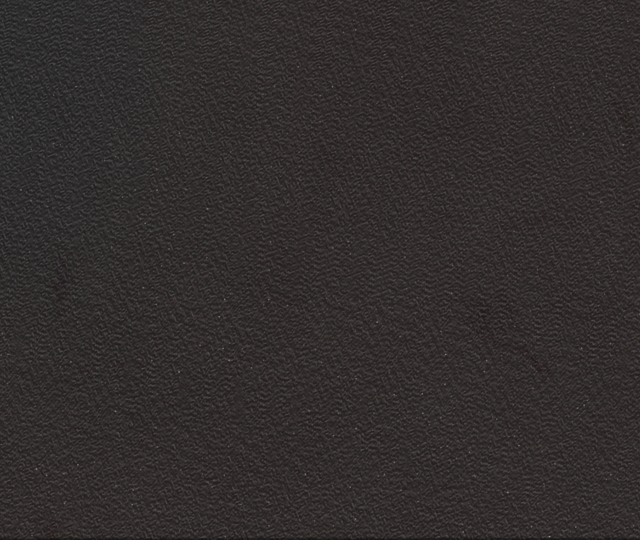
A WebGL 2 fragment shader for this texture:

```glsl
#version 300 es
precision highp float;
// Dark, matte, finely grained sheet: a crisp pebbled relief grain over very
// soft mottling, with scattered reddish dark smudges, faint pale scuffs,
// many tiny glints and a cooler tint toward the upper left.
#define BASE_COLOR vec3(0.196, 0.178, 0.174)
#define COOL_TINT vec3(-0.012, 0.001, 0.008)
#define SMUDGE_TINT vec3(-0.018, -0.030, -0.026)
#define SCUFF_TINT vec3(0.015, 0.016, 0.015)
#define GRAIN_SCALE 330.0
#define GRAIN_CONTRAST 0.122
#define GRAIN_SKEW 0.55
#define MOTTLE_CONTRAST 0.024
#define SPECK_GRID 95.0
#define SPECK_CHANCE 0.26
#define SMUDGE_COUNT 11
#define SCUFF_COUNT 7

uniform vec2 u_resolution;
out vec4 outColor;

float hash(vec2 p) {
  return fract(sin(dot(p, vec2(127.1, 311.7))) * 43758.5453);
}

vec2 hash2(vec2 p) {
  return vec2(hash(p), hash(p + 37.3));
}

mat2 rotation(float angle) {
  float c = cos(angle), s = sin(angle);
  return mat2(c, -s, s, c);
}

float valueNoise(vec2 p) {
  vec2 cell = floor(p), f = fract(p);
  f = f * f * (3.0 - 2.0 * f);
  float low = mix(hash(cell), hash(cell + vec2(1.0, 0.0)), f.x);
  float high = mix(hash(cell + vec2(0.0, 1.0)), hash(cell + 1.0), f.x);
  return mix(low, high, f.y);
}

float fbm(vec2 p) {
  float sum = 0.0, amplitude = 0.5;
  for (int i = 0; i < 4; i++) {
    sum += amplitude * valueNoise(p);
    p = rotation(0.6) * p * 2.03 + 11.7;
    amplitude *= 0.5;
  }
  return sum / 0.9375;
}

// Pebbled relief: noise minus its shifted copy, so that no broad tone remains
float grain(vec2 p) {
  vec2 q = rotation(0.35) * p * vec2(0.92, 1.08) * GRAIN_SCALE;
  float g = valueNoise(q) - 0.5 - 0.65 * (valueNoise(q + vec2(0.7, 1.25)) - 0.5);
  return g + GRAIN_SKEW * (g * g - 0.05);
}

// Soft, ragged, elongated patches at random places
float patches(vec2 p, float aspect, int count, float seed) {
  vec2 warp = vec2(fbm(p * 14.0 + seed), fbm(p * 14.0 + seed + 50.0)) - 0.5;
  float cover = 0.0;
  for (int i = 0; i < count; i++) {
    vec2 id = vec2(float(i) + 1.0, seed);
    vec2 centre = hash2(id) * vec2(aspect, 1.0);
    vec2 size = mix(vec2(0.025, 0.010), vec2(0.060, 0.024), hash2(id + 5.0));
    vec2 d = rotation(6.2832 * hash(id + 9.0)) * (p + warp * 0.10 - centre) / size;
    cover += exp(-dot(d, d)) * mix(0.4, 1.0, hash(id + 13.0));
  }
  return min(cover, 1.0) * (0.4 + 1.1 * fbm(p * 38.0 + seed));
}

// Tiny round glints, at most one per grid cell
float specks(vec2 p, float pixel) {
  vec2 cell = floor(p * SPECK_GRID);
  vec2 centre = (cell + mix(vec2(0.2), vec2(0.8), hash2(cell + 3.0))) / SPECK_GRID;
  float strength = hash(cell + 71.0);
  float radius = mix(0.0008, 0.0015, strength * strength);
  float disc = 1.0 - smoothstep(radius - 0.7 * pixel, radius + 0.7 * pixel,
                                length(p - centre));
  return disc * step(hash(cell + 19.0), SPECK_CHANCE)
       * mix(0.05, 0.30, pow(strength, 10.0));
}

void main() {
  vec2 uv = gl_FragCoord.xy / u_resolution;
  float aspect = u_resolution.x / u_resolution.y;
  vec2 p = vec2(uv.x * aspect, uv.y);
  float pixel = 1.0 / u_resolution.y;

  // Broad tone and tint
  vec3 color = BASE_COLOR;
  color += MOTTLE_CONTRAST * (0.5 * fbm(p * 4.0 + 7.0) + 0.5 * fbm(p * 17.0) - 0.5);
  float cool = smoothstep(0.5, 0.0, uv.x) * smoothstep(0.0, 0.9, uv.y);
  color += COOL_TINT * cool;

  // Smudges and scuffs
  color += SMUDGE_TINT * patches(p, aspect, SMUDGE_COUNT, 23.0);
  color += SCUFF_TINT * patches(p, aspect, SCUFF_COUNT, 64.0);

  // Grain, slight colour variation and specks
  color += GRAIN_CONTRAST * grain(p);
  float warmth = valueNoise(p * GRAIN_SCALE * 0.8 + 200.0) - 0.5;
  color += warmth * vec3(0.012, -0.004, -0.008);
  color += specks(p, pixel) * vec3(1.0, 0.96, 0.92);

  // Thin dark lower edge
  color *= mix(0.6, 1.0, smoothstep(0.001, 0.006, uv.y));
  outColor = vec4(clamp(color, 0.0, 1.0), 1.0);
}
```
